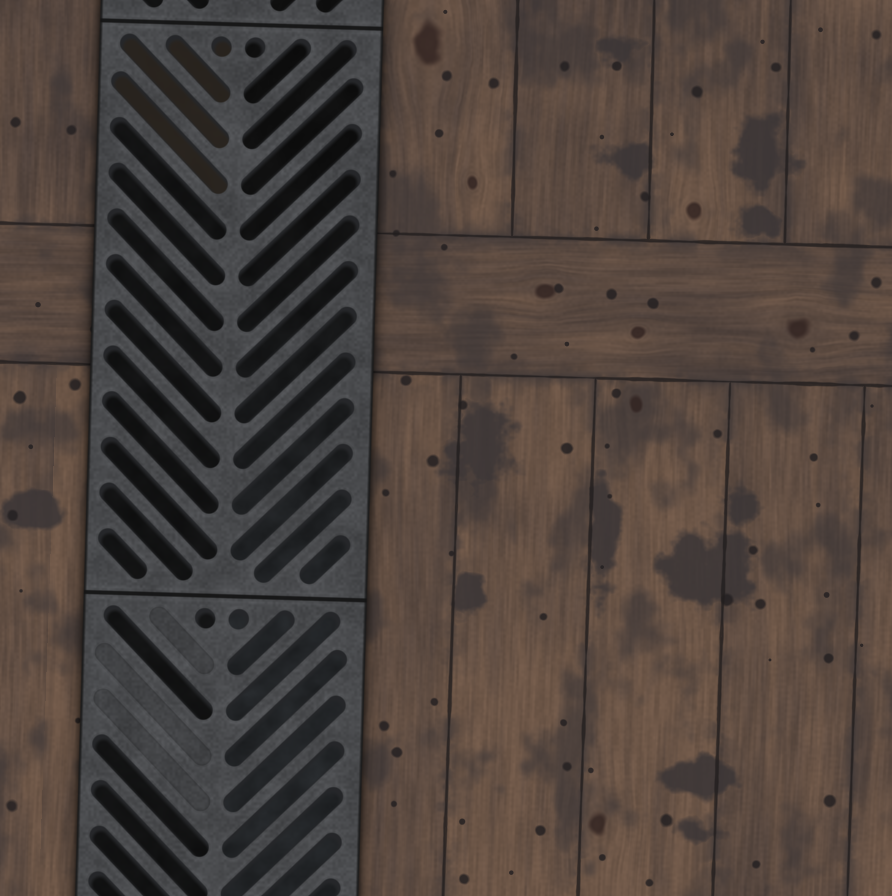
Reproduce this texture procedurally as a Shadertoy shader.

```glsl
// Worn wooden floorboards crossed by a cast iron drain grate with herringbone slots.

const float TILE = 0.638, PITCH = 0.0510;    // grate tile length, slot spacing
const float GAP = 0.0182, REACH = 0.130;     // slot ends, measured from the rib
const float SLOT_TOP = 0.0247, SLOT_END = 0.611;

float hash(vec2 p) {
    return fract(sin(dot(p, vec2(127.1, 311.7))) * 43758.5453);
}

float noise(vec2 p) {
    vec2 i = floor(p), f = fract(p);
    f = f * f * (3.0 - 2.0 * f);
    return mix(mix(hash(i), hash(i + vec2(1, 0)), f.x),
               mix(hash(i + vec2(0, 1)), hash(i + vec2(1, 1)), f.x), f.y);
}

float fbm(vec2 p) {
    float sum = 0.0, amp = 0.5;
    for (int i = 0; i < 4; i++) {
        sum += amp * noise(p);
        p = p * 2.03 + 17.3;
        amp *= 0.5;
    }
    return sum / 0.9375;
}

float segment(vec2 p, vec2 a, vec2 b) {
    vec2 pa = p - a, ba = b - a;
    return length(pa - ba * clamp(dot(pa, ba) / (dot(ba, ba) + 1e-7), 0.0, 1.0));
}

float band(float d, float width, float soft) {
    return 1.0 - smoothstep(width - soft, width + soft, abs(d));
}

// Nearest diagonal slot; g = (distance from rib, distance down the tile).
float slotDistance(vec2 g, out float row) {
    row = round((g.y + g.x - GAP - 0.0768) / PITCH);
    float foot = 0.0768 + PITCH * row;
    float a = max(GAP, GAP + foot - SLOT_END);
    float b = min(REACH, GAP + foot - SLOT_TOP);
    if (b < a) return 1.0;
    return segment(g, vec2(a, foot - a + GAP), vec2(b, foot - b + GAP)) - 0.0108;
}

vec3 grateColor(vec2 q, float u, float px) {
    float t = q.y - 0.03 * u - 0.0273;
    float tile = floor(t / TILE), row, unused;
    t -= tile * TILE;
    vec2 g = vec2(abs(u), t);
    float d = slotDistance(g, row);
    float inner = slotDistance(g + vec2(0.002, -0.004), unused);

    // Rough iron, paler around the slot rims
    vec3 iron = vec3(0.275, 0.28, 0.29) * (0.80 + 0.28 * fbm(q * 35.0) + 0.16 * noise(q * 330.0));
    iron *= 1.0 + 0.10 * band(d - 0.003, 0.001, 0.003);

    // Openings: lit wall, then a dark floor
    bool left = u < 0.0;
    float shallow = left ? 0.15 : smoothstep(0.15, 0.75, q.y);
    vec3 pit = mix(vec3(0.055), vec3(0.13, 0.14, 0.15), shallow);
    pit *= 0.7 + 0.6 * fbm(q * 40.0);
    if (left && tile == 0.0 && row < 3.0) pit = mix(pit, vec3(0.20, 0.17, 0.14), 0.7);
    vec3 hole = mix(vec3(0.145, 0.15, 0.16), pit, 1.0 - smoothstep(-0.005, 0.001, inner));
    bool clogged = left && tile == 1.0 && (row == 0.0 || row == 2.0 || row == 3.0);
    if (clogged) hole = iron * (0.90 - 0.15 * band(d, 0.001, 0.002));
    vec3 col = mix(iron, hole, 1.0 - smoothstep(-px, px, d));

    // Joint between tiles and worn outer rim
    float joint = min(t, TILE - t);
    col *= 1.0 + 0.12 * band(joint - 0.006, 0.001, 0.003);
    col = mix(col, vec3(0.07), 0.9 * band(joint, 0.0022, px));
    float rim = 0.158 - abs(u - 0.003);
    return mix(col, vec3(0.08), 0.85 * (1.0 - smoothstep(0.0005, 0.004, rim)));
}

float blot(vec2 q, vec4 s, float rough) {
    return 1.0 - smoothstep(0.65, 1.2, length((q - s.xy) / s.zw) + rough);
}

vec3 woodColor(vec2 q, float px) {
    // Two runs of upright boards split by one cross board
    float w = q.y - 0.027 * q.x;
    bool cross = w > 0.249 && w < 0.404, lower = w >= 0.404;
    float across = lower ? (q.x + 0.034 * q.y - 0.5286) / 0.1504
                         : (q.x + 0.025 * q.y - 0.578) / 0.1523;
    float board = cross ? 40.0 : floor(across) + (lower ? 20.0 : 0.0);
    float side = min(abs(w - 0.249), abs(w - 0.404));
    float seam = abs(across - round(across)) * 0.151;
    if (cross || (lower && q.x < 0.2)) seam = 1.0;
    float edge = min(side, seam);

    // Knots bend the grain around them
    vec3 knots[8] = vec3[8](
        vec3(0.478, 0.050, 0.022), vec3(0.891, 0.367, 0.014), vec3(0.712, 0.371, 0.008),
        vec3(0.608, 0.325, 0.010), vec3(0.528, 0.204, 0.007), vec3(0.775, 0.235, 0.010),
        vec3(0.710, 0.451, 0.009), vec3(0.668, 0.918, 0.012));
    float knot = 0.0, ring = 0.0, bend = 0.0;
    for (int i = 0; i < 8; i++) {
        vec2 v = q - knots[i].xy;
        float r = length(v * (cross ? vec2(0.8, 1.1) : vec2(1.1, 0.8))) / knots[i].z;
        r += 0.4 * (noise(q * 90.0) - 0.5);
        knot = max(knot, 1.0 - smoothstep(0.5, 1.1, r));
        ring += sin(r * 9.0) * exp(-r * 0.8);
        bend += (cross ? v.y : v.x) * exp(-r * r * 0.12);
    }
    vec2 grain = cross ? q.yx : vec2(q.x + 0.03 * q.y, q.y);
    grain.x += 0.012 * noise(grain * vec2(9.0, 4.0) + board) - 0.6 * bend;
    float fiber = fbm(grain * vec2(110.0, 7.0) + board * 3.7);
    float fine = noise(grain * vec2(360.0, 28.0));
    float mottle = fbm(q * 9.0 + board * 5.1);
    float rough = fbm(q * 38.0);

    // Base tone: warmer and paler in the lower run
    float light = 0.48 + 0.9 * (fiber - 0.5) + 1.0 * (mottle - 0.5) + 0.3 * (hash(vec2(board, 3.0)) - 0.5);
    light += lower ? 0.28 : (cross ? -0.12 : 0.05);
    vec3 col = mix(vec3(0.30, 0.25, 0.23), vec3(0.43, 0.34, 0.28), clamp(light, 0.0, 1.0));
    col *= 0.90 + 0.14 * fine + 0.06 * noise(q * 300.0) + 0.05 * ring;

    // Dark spills, each as centre and radii
    vec4 spills[12] = vec4[12](
        vec4(0.795, 0.632, 0.056, 0.042), vec4(0.832, 0.565, 0.024, 0.022),
        vec4(0.852, 0.175, 0.034, 0.044), vec4(0.853, 0.248, 0.030, 0.020),
        vec4(0.697, 0.178, 0.030, 0.022), vec4(0.690, 0.052, 0.036, 0.017),
        vec4(0.676, 0.590, 0.017, 0.085), vec4(0.536, 0.505, 0.036, 0.055),
        vec4(0.522, 0.665, 0.020, 0.030), vec4(0.780, 0.868, 0.042, 0.020),
        vec4(0.783, 0.932, 0.024, 0.020), vec4(0.030, 0.572, 0.040, 0.022));
    float spill = 0.0;
    for (int i = 0; i < 12; i++) spill = max(spill, blot(q, spills[i], 1.6 * (rough - 0.5)));
    float grime = smoothstep(0.56, 0.78, fbm(q * vec2(17.0, 13.0) + 4.0)) * 0.6;
    grime = max(grime, exp(-edge / 0.010) * smoothstep(0.35, 0.65, rough) * 0.75);
    col = mix(col, vec3(0.225, 0.205, 0.21), max(spill * 0.85, grime));
    col = mix(col, vec3(0.19, 0.135, 0.125), knot * 0.8);

    // Scattered nail holes and chips
    vec2 cell = floor(q * 17.0);
    vec2 spot = (cell + 0.2 + 0.6 * vec2(hash(cell), hash(cell + 7.0))) / 17.0;
    float size = 0.002 + 0.005 * hash(cell + 13.0);
    float chip = 1.0 - smoothstep(0.6, 1.2, length(q - spot) / size + rough - 0.5);
    col = mix(col, vec3(0.14, 0.125, 0.13), chip * step(0.62, hash(cell + 29.0)) * 0.85);
    return mix(col, vec3(0.13, 0.115, 0.115), 0.8 * band(edge + 0.003 * (rough - 0.5), 0.0016, px));
}

void mainImage(out vec4 fragColor, in vec2 fragCoord) {
    float px = 1.0 / iResolution.y;
    vec2 q = fragCoord * px;
    q.y = 1.0 - q.y;                          // measure downwards
    float u = q.x - 0.2675 + 0.0286 * q.y;    // offset from the leaning rib
    float d = abs(u - 0.003) - 0.158;
    vec3 wood = woodColor(q, px) * (1.0 - 0.55 * exp(-max(d, 0.0) / 0.006));
    vec3 col = mix(grateColor(q, u, px), wood, smoothstep(-px, px, d));
    fragColor = vec4(col, 1.0);
}
```
